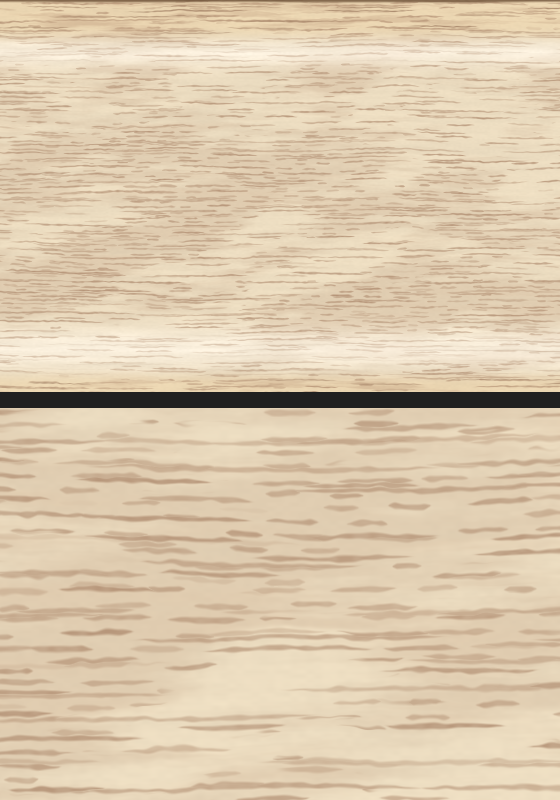
Top: the whole. Bottom: its middle third, enlarged.
This texture is drawn by a WebGL 2 fragment shader. Its source:

```glsl
#version 300 es
precision highp float;
// Pale limed wood moulding with horizontal grain. Layers of ragged, tapering
// pore dashes lie over streaky noise patches, while smooth vertical bands
// give the two bright ridges and the warm, darker outer edges.

uniform vec2 u_resolution;
out vec4 fragColor;

const vec3 CREAM = vec3(0.928, 0.868, 0.758);
const vec3 SHEEN = vec3(0.990, 0.950, 0.880);
const vec3 HONEY = vec3(0.935, 0.850, 0.700);
const vec3 PORE = vec3(0.680, 0.540, 0.430);
const vec3 DARK_PORE = vec3(0.560, 0.420, 0.320);
const vec3 EDGE = vec3(0.420, 0.310, 0.210);

float hash(vec2 p) {
    return fract(sin(dot(p, vec2(127.1, 311.7))) * 43758.5453);
}

float noise(vec2 p) {
    vec2 i = floor(p), f = fract(p);
    f = f * f * (3.0 - 2.0 * f);
    return mix(mix(hash(i), hash(i + vec2(1, 0)), f.x),
               mix(hash(i + vec2(0, 1)), hash(i + vec2(1, 1)), f.x), f.y);
}

float fbm(vec2 p) {
    float sum = 0.0, gain = 0.53;
    for (int i = 0; i < 4; i++) {
        sum += gain * noise(p);
        p = p * 2.03 + 17.3;
        gain *= 0.5;
    }
    return sum;
}

float band(float y, float centre, float width) {
    float t = (y - centre) / width;
    return exp(-t * t);
}

// One horizontal dash per cell, with random length, place and strength.
float dashes(vec2 p, vec2 cell, float density, float halfWidth, float soft, float seed) {
    float row = floor(p.y / cell.y);
    p.x += cell.x * 7.0 * hash(vec2(row, seed));
    vec2 id = vec2(floor(p.x / cell.x), row);
    vec2 local = p - (id + 0.5) * cell;
    float halfLength = cell.x * mix(0.18, 0.49, hash(id + seed + 3.1));
    float room = 0.5 * cell.x - halfLength;
    local.x -= room * (2.0 * hash(id + seed + 5.7) - 1.0);
    local.y -= cell.y * 0.44 * (hash(id + seed + 9.2) - 0.5);
    float taper = 1.0 - smoothstep(0.55, 1.0, abs(local.x) / halfLength);
    float ragged = 0.55 + 0.9 * noise(vec2(p.x * 95.0, row * 3.7 + seed));
    float d = abs(local.y) - halfWidth * taper * ragged;
    float line = (1.0 - smoothstep(-soft, soft, d)) * smoothstep(0.0, 0.3, taper);
    float present = smoothstep(0.0, 0.15, density - hash(id + seed + 13.4));
    return line * present * mix(0.45, 1.0, hash(id + seed + 21.8));
}

// Diagonal clouds of grain with edges drawn out along the fibres.
float grainPatches(vec2 p) {
    float cloud = fbm(vec2(p.x * 1.9 + 4.0, (p.y - 0.42 * p.x) * 5.0 + 9.0));
    float fibres = fbm(vec2(p.x * 7.0, p.y * 62.0));
    float value = cloud + 0.42 * (fibres - 0.5) + 0.16 * band(p.y, 0.235, 0.045);
    return smoothstep(0.44, 0.70, value);
}

void main() {
    vec2 p = gl_FragCoord.xy / u_resolution.y;
    float soft = max(0.0014, 0.8 / u_resolution.y);

    // Vertical profile of the moulding
    float ridge = band(p.y, 0.865, 0.034) + band(p.y, 0.110, 0.050);
    float rim = smoothstep(0.885, 0.935, p.y) + 1.0 - smoothstep(0.015, 0.060, p.y);
    float flatPart = clamp(1.0 - ridge - rim, 0.0, 1.0);

    // Gently wandering fibres
    vec2 q = p;
    q.y += 0.011 * (noise(p * vec2(4.0, 9.0)) - 0.5);
    q.y += 0.004 * (noise(p * vec2(24.0, 34.0)) - 0.5);
    q.y += 0.0022 * (noise(p * vec2(90.0, 60.0)) - 0.5);

    float patches = grainPatches(q) * mix(0.35, 1.0, flatPart);
    float streak = fbm(q * vec2(6.0, 75.0));
    float speckle = noise(p * vec2(150.0, 260.0));

    // Ground colour
    vec3 color = mix(CREAM, SHEEN, clamp(ridge * (0.65 + 0.5 * streak), 0.0, 1.0));
    color = mix(color, HONEY, 0.85 * rim);
    color *= 1.0 + 0.055 * (streak - 0.5) + 0.018 * (speckle - 0.5);
    float tint = 0.20 * patches * (0.6 + 0.8 * streak);
    tint += 0.30 * rim * smoothstep(0.45, 0.75, streak);
    color = mix(color, PORE, tint);

    // Pores: long lines, medium dashes, and short marks in the patches
    float ink = dashes(q, vec2(0.36, 0.0208), 0.74, 0.0019, soft, 1.0);
    ink = max(ink, dashes(q, vec2(0.17, 0.0161), 0.62 + 0.3 * patches, 0.0019, soft, 37.0));
    ink = max(ink, 0.85 * dashes(q, vec2(0.075, 0.0120), 0.12 + 0.85 * patches, 0.0021, soft, 71.0));
    ink *= mix(0.75, 1.0, speckle) * (1.0 - 0.45 * clamp(ridge, 0.0, 1.0));
    color = mix(color, PORE, 0.85 * ink);

    // Fine dark lines on the outer rims
    float rimLines = dashes(q, vec2(0.48, 0.0125), 0.70, 0.0013, soft, 103.0);
    color = mix(color, DARK_PORE, 0.75 * rimLines * clamp(rim + 0.25 * ridge, 0.0, 1.0));

    // Shadowed upper border
    float border = smoothstep(0.991, 0.999, p.y + 0.003 * (noise(p * vec2(5.0, 1.0)) - 0.5));
    color = mix(color, EDGE, 0.8 * border);

    fragColor = vec4(clamp(color, 0.0, 1.0), 1.0);
}
```
